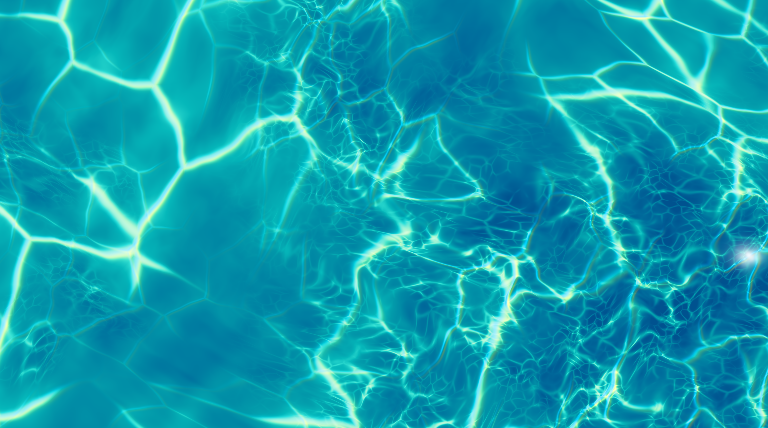
Give the GLSL for this texture, as a Shadertoy shader.

```glsl
// Sunlit swimming pool: a warped net of bright caustics over turquoise water.
#define BROAD_SCALE 3.0      // large cells per canvas height
#define FINE_SCALE 6.2       // smaller cells, mostly on the right
#define RIPPLE_SCALE 13.0    // coarsest of the small broken ripples
#define WARP 0.055           // bending of the net
#define LINE_WIDTH 0.04      // width of bright lines, in cells
#define HALO 1.9             // soft glow around lines
#define CORE 3.2             // brightness of the lines
#define BASE_TONE 2.4        // position of calm water on the colour ramp
#define STREAKS 0.32         // strength of the diagonal streaks
#define DISPERSION vec2(-0.005, 0.003)
#define FRINGE vec3(0.36, 0.08, -0.22)

const mat2 TURN = mat2(0.8, 0.6, -0.6, 0.8);

// Water colours from deep blue to white light
const vec3 RAMP[8] = vec3[8](
    vec3(0.00, 0.32, 0.56), vec3(0.00, 0.42, 0.61),
    vec3(0.00, 0.52, 0.64), vec3(0.01, 0.61, 0.67),
    vec3(0.02, 0.72, 0.73), vec3(0.20, 0.88, 0.83),
    vec3(0.67, 0.96, 0.83), vec3(0.95, 1.00, 0.94));

vec3 waterColour(float tone) {
    vec3 c = RAMP[0];
    for (int i = 1; i < 8; i++)
        c = mix(c, RAMP[i], clamp(tone - float(i - 1), 0.0, 1.0));
    return c;
}

vec2 hash2(vec2 p) {
    vec3 q = fract(vec3(p.xyx) * vec3(0.1031, 0.1030, 0.0973));
    q += dot(q, q.yzx + 33.33);
    return fract((q.xx + q.yz) * q.zy);
}

// Layered sines, roughly -1 to 1
float swell(vec2 p) {
    float sum = 0.0, amp = 0.5;
    for (int i = 0; i < 4; i++) {
        sum += amp * sin(p.x + 1.7 * sin(p.y + float(i)));
        p = TURN * p * 1.7 + 2.3;
        amp *= 0.65;
    }
    return sum;
}

// Cellular noise: gap between the two nearest points, zero on cell borders
float cellGap(vec2 p) {
    vec2 cell = floor(p), f = p - cell;
    float near = 9.0, second = 9.0;
    for (int y = -1; y <= 1; y++)
    for (int x = -1; x <= 1; x++) {
        vec2 o = vec2(x, y);
        float d = length(o + 0.1 + 0.8 * hash2(cell + o + 57.0) - f);
        second = min(second, max(near, d));
        near = min(near, d);
    }
    return second - near;
}

// Agitated water: a central column, the lower right and stray patches
float roughness(vec2 p) {
    float column = exp(-pow((p.x - 0.83 + 0.15 * (p.y - 0.5)) / 0.17, 2.0));
    float corner = 1.0 - smoothstep(0.3, 0.75, length((p - vec2(1.42, 0.2)) * vec2(0.8, 1.1)));
    float patches = smoothstep(0.1, 0.8, swell(p * 5.0 + 9.0));
    float rough = max(max(0.75 * column, corner), 0.5 * patches);
    return clamp(rough * (0.95 + 0.5 * swell(p * 9.0)), 0.0, 1.0);
}

vec2 bend(vec2 p, float rough) {
    float amp = WARP, freq = 5.0;
    for (int i = 0; i < 6; i++) {
        float gain = i < 3 ? 1.0 : 0.45 + 1.2 * rough;
        p += gain * amp * sin(freq * (TURN * p.yx) + vec2(1.3, 4.1) * float(i + 1));
        amp *= 0.5;
        freq *= 1.9;
    }
    return p;
}

// x: soft glow, y: sharp line
vec2 caustic(float gap, float power) {
    float w = LINE_WIDTH * mix(0.6, 1.15, power);
    return power * vec2(exp(-gap * 4.0), exp(-gap * gap / (w * w)));
}

vec2 light(vec2 p, float rough) {
    vec2 q = bend(p, rough);
    float right = smoothstep(0.5, 1.2, p.x);
    float broadPower = smoothstep(-0.8, 0.4, swell(p * 5.0 + 1.0));
    float finePower = smoothstep(-0.7, 0.5, swell(p * 7.0 + 8.0)) * mix(0.65, 1.0, right);
    return caustic(cellGap(q * BROAD_SCALE + 3.0), broadPower)
         + caustic(cellGap(q * FINE_SCALE + 11.0), finePower) * vec2(0.7, 0.45 + 0.4 * right);
}

// Broken bright filaments and dimples, from coarse to tiny
float ripples(vec2 p, float rough) {
    vec2 r = bend(p, 0.9) * vec2(0.7, 1.0) * RIPPLE_SCALE;
    float sum = -0.55, gain = 2.9;
    for (int i = 0; i < 3; i++) {
        float gap = cellGap(r);
        float sparkle = smoothstep(-0.4, 0.6, swell(p * (14.0 + 9.0 * float(i)) + float(i)));
        sum += gain * (sparkle * exp(-gap * gap / 0.016) - 0.3 * gap);
        r = TURN * r * 2.0 + 5.0;
        gain *= 0.75;
    }
    return rough * sum;
}

void mainImage(out vec4 fragColor, in vec2 fragCoord) {
    vec2 p = fragCoord / iResolution.y;
    float rough = roughness(p);
    vec2 lit = light(p, rough);

    // Calm water, lighter on the left, with diagonal streaks
    float tone = BASE_TONE - 0.7 * smoothstep(0.7, 1.5, p.x);
    tone += 0.7 * swell(p * 5.0 + 4.0) + 0.35 * swell(bend(p, 1.0) * 21.0);
    float across = dot(p, vec2(0.8, -0.6)) + 0.05 * swell(p * 3.0);
    float streak = sin(across * 38.0) + 0.6 * sin(across * 67.0 + 2.0);
    tone += STREAKS * streak * (0.5 + 0.5 * swell(p * 4.0 + 6.0));

    // Ripples and caustic light, compressed near white
    tone += ripples(p, rough) + HALO * lit.x + CORE * min(lit.y, 1.2);
    float bright = max(tone - 4.8, 0.0);
    tone = min(tone, 4.8) + 2.0 * (1.0 - exp(-bright / 2.0));

    // Colour fringe along the lines
    vec3 colour = waterColour(tone);
    colour += FRINGE * (light(p + DISPERSION, rough).y - lit.y);

    // Sun glint near the right edge
    vec2 g = (p - vec2(1.745, 0.405)) * vec2(1.0, 1.35);
    float glint = exp(-dot(g, g) / 0.0012) * (0.85 + 0.3 * swell(p * 40.0));
    colour = mix(colour, vec3(0.97, 0.98, 1.0), clamp(glint, 0.0, 1.0));

    fragColor = vec4(clamp(colour, 0.0, 1.0), 1.0);
}
```
